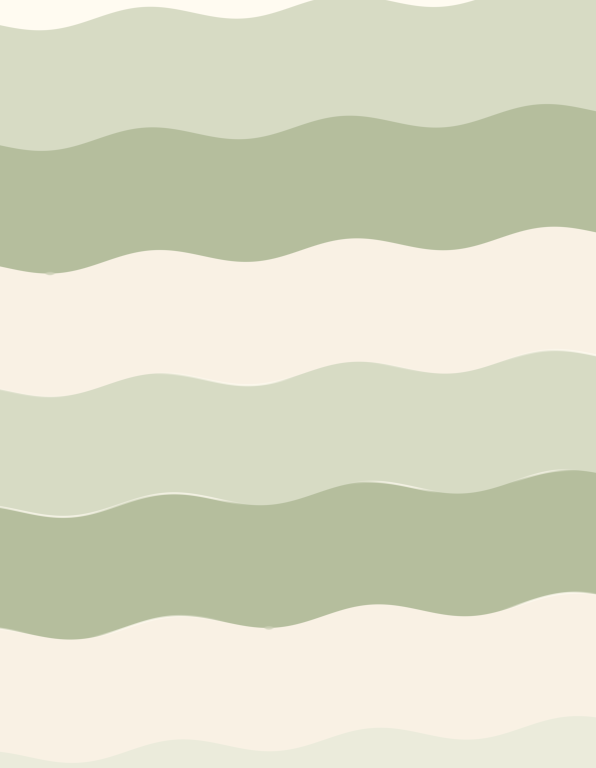
A WebGL 1 fragment shader for this pattern:

```glsl
precision highp float;
// Tilted stack of wavy horizontal bands in cream, pale sage and sage.
// Bands are painted from the top down, each covering all below its sine edge;
// the middle set has broken pale hairlines, and sage bands have a tiny nick.

uniform vec2 u_resolution;

const float TAU = 6.2831853;
const float TILT = 0.059;          // rise of the bands, in radians
const float WAVE_LENGTH = 0.2573;  // lengths are in canvas heights
const float WAVE_HEIGHT = 0.0113;
const float TOP_EDGE = 0.9669;
const float SET_HEIGHT = 0.4774;   // three bands
const float PALE_HEIGHT = 0.1569;
const float SAGE_HEIGHT = 0.1600;

const vec3 CREAM = vec3(0.975, 0.946, 0.896);
const vec3 PALE_SAGE = vec3(0.843, 0.858, 0.770);
const vec3 SAGE = vec3(0.708, 0.745, 0.616);
const vec3 IVORY = vec3(1.0, 0.985, 0.945);
const vec3 FADED_SAGE = vec3(0.922, 0.922, 0.858);

float hash(float n) {
  return fract(sin(n * 127.1) * 43758.5453);
}

float noise(float x) {
  float cell = floor(x);
  float f = fract(x);
  return mix(hash(cell), hash(cell + 1.0), f * f * (3.0 - 2.0 * f));
}

vec2 rotate(vec2 p, float angle) {
  float c = cos(angle);
  float s = sin(angle);
  return vec2(c * p.x + s * p.y, c * p.y - s * p.x);
}

// Height of a wavy edge with a trough at the given position.
float waveEdge(float along, float base, float trough) {
  return base - WAVE_HEIGHT * cos(TAU * (along - trough) / WAVE_LENGTH);
}

// Kind 0 is pale sage, 1 is sage, 2 is cream; the last set is faded.
vec3 bandColor(float kind, float set) {
  vec3 pale = mix(PALE_SAGE, FADED_SAGE, step(1.5, set));
  return kind < 0.5 ? pale : (kind < 1.5 ? SAGE : CREAM);
}

float bandOffset(float kind) {
  return step(0.5, kind) * PALE_HEIGHT + step(1.5, kind) * SAGE_HEIGHT;
}

// The edges above pale sage slip a little sideways from the others.
float troughPosition(float kind, float set) {
  float slipped = mix(0.1165, 0.103, min(set, 1.0));
  return kind < 0.5 ? slipped : 0.110;
}

// Broken hairline along an edge, from 0 to 1.
float hairline(float dist, float along, float seed, float soft) {
  float strength = smoothstep(0.4, 0.9, noise(along * 11.0 + seed * 17.0));
  return strength * (1.0 - smoothstep(0.0004, 0.0004 + soft, abs(dist)));
}

// Small soft oval, from 0 to 1.
float nick(vec2 offset, float soft) {
  float d = length(offset * vec2(0.4, 1.0)) - 0.0022;
  return 1.0 - smoothstep(-soft, soft, d);
}

void main() {
  vec2 p = rotate(gl_FragCoord.xy / u_resolution.y, TILT);
  float soft = 0.75 / u_resolution.y;
  vec3 color = IVORY;

  for (int i = 0; i < 7; i++) {
    float index = float(i);
    float set = floor((index + 0.5) / 3.0);
    float kind = index - 3.0 * set;
    float base = TOP_EDGE - SET_HEIGHT * set - bandOffset(kind);
    float trough = troughPosition(kind, set);
    float dist = p.y - waveEdge(p.x, base, trough);

    // Band below this edge
    float below = 1.0 - smoothstep(-soft, soft, dist);
    color = mix(color, bandColor(kind, set), below);

    // Pale hairlines in the middle set
    float middle = 1.0 - step(0.5, abs(set - 1.0));
    float line = hairline(dist, p.x, index, 2.0 * soft);
    color = mix(color, IVORY, 0.75 * middle * line);

    // One nick under each sage band, one wave further along in each set
    float isSageFoot = step(1.5, kind);
    float nickX = trough - 0.007 + WAVE_LENGTH * set;
    float mark = nick(vec2(p.x - nickX, dist), soft);
    color = mix(color, mix(SAGE, CREAM, 0.35), 0.8 * isSageFoot * mark);
  }

  gl_FragColor = vec4(color, 1.0);
}
```
